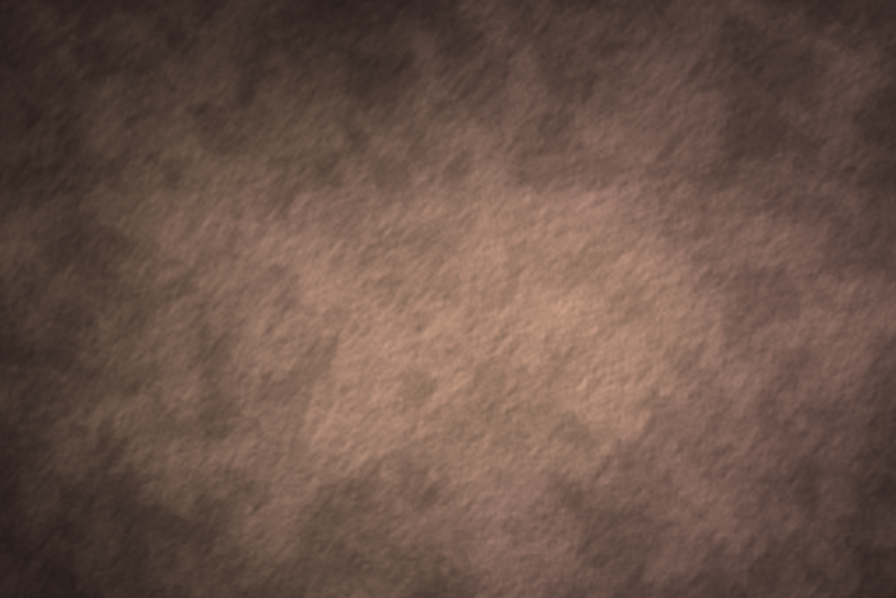
Reproduce this background procedurally as a Shadertoy shader.

```glsl
// Weathered brown plaster with an off-centre warm glow and dark mottled borders.

#define GLOW_CENTRE vec2(0.565, 0.425)
#define GLOW_SPREAD vec2(0.51, 0.52)
#define SHADE_LEVEL 0.115
#define GLOW_LEVEL 0.545
#define MOTTLE_AMOUNT 0.17
#define STAIN_AMOUNT 0.13
#define RELIEF_SCALE 52.0
#define RELIEF_AMOUNT 0.30
#define GRAIN_AMOUNT 0.07
#define OLIVE_TINT vec3(1.0, 0.790, 0.670)
#define MAUVE_TINT vec3(1.0, 0.768, 0.695)
#define GLOW_TINT vec3(1.0, 0.785, 0.665)

float hash(vec2 p) {
    vec3 q = fract(vec3(p.xyx) * 0.1031);
    q += dot(q, q.yzx + 33.33);
    return fract((q.x + q.y) * q.z);
}

float noise(vec2 p) {
    vec2 cell = floor(p);
    vec2 f = fract(p);
    f = f * f * (3.0 - 2.0 * f);
    float low = mix(hash(cell), hash(cell + vec2(1, 0)), f.x);
    float high = mix(hash(cell + vec2(0, 1)), hash(cell + vec2(1, 1)), f.x);
    return mix(low, high, f.y);
}

float fbm(vec2 p) {
    float sum = 0.0, weight = 0.5;
    for (int i = 0; i < 5; i++) {
        sum += weight * noise(p);
        p = mat2(1.6, 1.2, -1.2, 1.6) * p + 17.3;
        weight *= 0.55;
    }
    return sum / 1.06;
}

// Soft round patch, one at its centre
float blotch(vec2 p, vec2 centre, float radius) {
    vec2 d = (p - centre) / radius;
    return exp(-dot(d, d));
}

// Height of the rough surface, drawn out along a rising diagonal
float relief(vec2 p) {
    vec2 q = vec2(dot(p, vec2(0.64, 0.77)) * 0.75, dot(p, vec2(-0.77, 0.64)) * 1.2);
    q *= RELIEF_SCALE;
    return 0.6 * noise(q + 40.0) + 0.35 * noise(q * 1.9 + 71.0)
         + 0.12 * noise(p * RELIEF_SCALE * 3.3);
}

void mainImage(out vec4 fragColor, in vec2 fragCoord) {
    vec2 uv = fragCoord / iResolution.xy;
    vec2 p = fragCoord / iResolution.y;

    // Ragged domain for the clouds and the broad patches
    vec2 warp = vec2(fbm(p * 9.0 + 3.0), fbm(p * 9.0 + 29.0)) - 0.5;
    vec2 ragged = uv + 0.11 * warp;

    // Central glow falling into dark corners
    vec2 fall = (uv + 0.04 * warp - GLOW_CENTRE) / GLOW_SPREAD;
    float glow = exp(-dot(fall, fall));
    float tone = SHADE_LEVEL + GLOW_LEVEL * glow;

    // Broad shadows and pale patches
    tone -= 0.07 * blotch(ragged, vec2(0.41, 0.97), 0.13);
    tone -= 0.06 * blotch(ragged, vec2(0.97, 0.20), 0.13);
    tone -= 0.06 * blotch(ragged, vec2(0.65, 0.18), 0.09);
    tone -= 0.06 * blotch(ragged, vec2(0.02, 0.02), 0.20);
    tone -= 0.04 * blotch(ragged, vec2(0.36, 0.70), 0.07);
    tone += 0.10 * blotch(ragged, vec2(0.91, 0.93), 0.06);
    tone += 0.06 * blotch(ragged, vec2(0.64, 0.49), 0.025);

    // Cloudy mottling and small feathered stains
    float cloud = fbm(p * 7.0 + warp * 0.5 + 8.0) - 0.5;
    float stain = smoothstep(0.32, 0.72, fbm(p * 17.0 + warp * 1.2 + 53.0));
    float edge = 1.0 - glow;
    tone *= 1.0 + cloud * MOTTLE_AMOUNT * (1.0 + 2.5 * edge);
    tone *= 1.0 + (0.5 - stain) * STAIN_AMOUNT * (1.0 + edge);

    // Surface lit from the upper left, then fine grain
    vec2 stepToLight = vec2(-0.0040, 0.0045);
    float slope = relief(p) - relief(p + stepToLight);
    float grain = noise(p * 170.0) - 0.5;
    tone *= 1.0 + slope * RELIEF_AMOUNT + grain * GRAIN_AMOUNT;

    // Olive on the left, mauve on the right, warm in the glow
    float side = smoothstep(0.15, 0.85, uv.x + 0.5 * cloud);
    vec3 tint = mix(OLIVE_TINT, MAUVE_TINT, side);
    tint = mix(tint, GLOW_TINT, smoothstep(0.70, 1.0, glow));
    tint = mix(vec3(1.0, 0.76, 0.71), tint, smoothstep(0.12, 0.36, tone));

    fragColor = vec4(clamp(max(tone, 0.07) * tint, 0.0, 1.0), 1.0);
}
```
